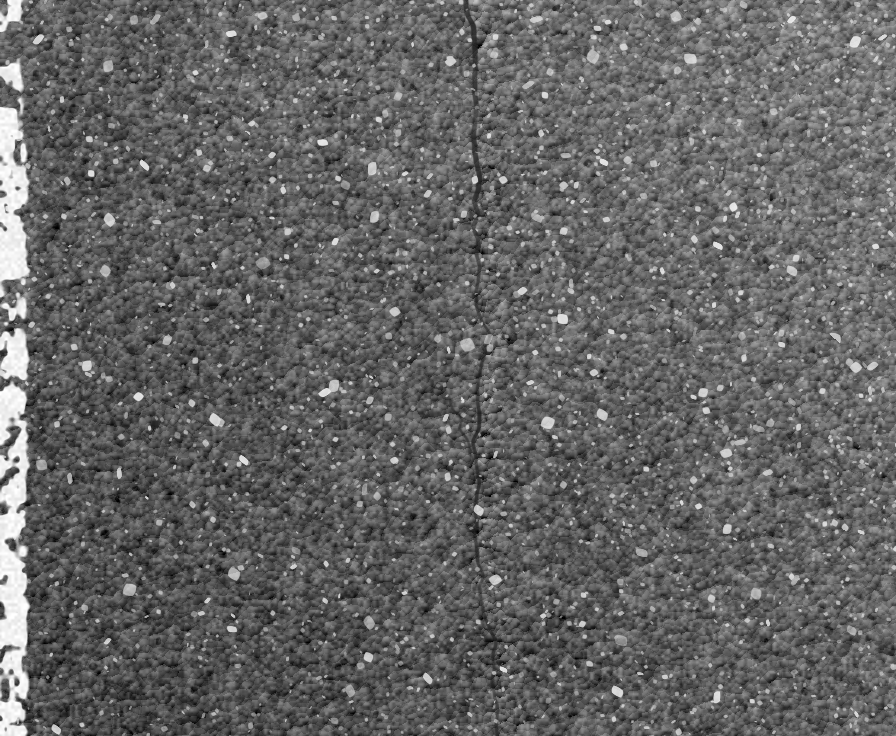
A WebGL 1 fragment shader for this texture:

```glsl
precision highp float;
// Grey asphalt with pale stone chips, a worn white paint stripe on the left
// edge and a thin wandering vertical crack. Cellular noise shapes the stones,
// lattice noise makes the grain; lengths are in units of canvas height.

uniform vec2 u_resolution;

#define BASE_TONE 0.285
#define RISE_RIGHT 0.085
#define RISE_UP 0.075
#define GRAIN 0.36
#define RELIEF 0.19
#define CHIP_AMOUNT 1.0
#define CRACK_X 0.647
#define CRACK_WIDTH 0.0022
#define STRIPE_EDGE 0.036

vec2 hash2(vec2 p) {
  vec3 q = fract(p.xyx * vec3(0.1031, 0.1030, 0.0973));
  q += dot(q, q.yzx + 33.33);
  return fract((q.xx + q.yz) * q.zy);
}

float valueNoise(vec2 p) {
  vec2 i = floor(p), f = fract(p);
  f = f * f * (3.0 - 2.0 * f);
  float low = mix(hash2(i).x, hash2(i + vec2(1.0, 0.0)).x, f.x);
  float high = mix(hash2(i + vec2(0.0, 1.0)).x, hash2(i + 1.0).x, f.x);
  return mix(low, high, f.y);
}

// Rounded stones lit from above: signed shade around zero.
float stoneRelief(vec2 p) {
  vec2 cell = floor(p), nearest = vec2(0.0), id = cell;
  float best = 9.0;
  for (int j = -1; j <= 1; j++) {
    for (int i = -1; i <= 1; i++) {
      vec2 c = cell + vec2(float(i), float(j));
      vec2 d = p - c - hash2(c + 17.0);
      float dist = dot(d, d);
      if (dist < best) { best = dist; nearest = d; id = c; }
    }
  }
  float slope = dot(nearest, vec2(-0.25, 0.75));
  return slope + 0.55 * (hash2(id + 71.0).y - 0.5) - 0.5 * (best - 0.2);
}

// Scattered angular flakes; returns coverage times brightness.
float chips(vec2 p, float scale, float chance, float radius, float seed) {
  vec2 q = p * scale, cell = floor(q);
  float soft = 0.75 * scale / u_resolution.y, result = 0.0;
  for (int j = -1; j <= 1; j++) {
    for (int i = -1; i <= 1; i++) {
      vec2 c = cell + vec2(float(i), float(j));
      vec2 place = hash2(c + seed), kind = hash2(c + seed + 41.3);
      vec2 form = hash2(c + seed + 93.7);
      vec2 d = q - c - 0.1 - 0.8 * place;
      float a = 6.2832 * form.x, s = sin(a), k = cos(a);
      d = vec2(k * d.x - s * d.y, s * d.x + k * d.y);
      d.y *= 1.0 + 1.4 * form.y * form.y;
      float size = radius * (0.55 + 0.6 * kind.y);
      float dist = mix(length(d), max(abs(d.x + 0.3 * d.y), abs(d.y)), 0.5);
      float cover = 1.0 - smoothstep(size - soft, size + soft, dist);
      float bright = 0.45 + 0.55 * fract(kind.y * 7.0 + place.x);
      result = max(result, cover * bright * step(kind.x, chance));
    }
  }
  return result;
}

float crackCentre(float y) {
  float bulge = (y - 0.53) / 0.055;
  float x = CRACK_X + 0.026 * (1.0 - smoothstep(0.08, 0.27, y));
  x += 0.014 * exp(-bulge * bulge) - 0.009 * smoothstep(0.87, 1.0, y);
  return x + 0.002 * sin(y * 61.0) + 0.007 * (valueNoise(vec2(y * 55.0, 4.0)) - 0.5);
}

void main() {
  vec2 p = gl_FragCoord.xy / u_resolution.y;
  float across = p.x * u_resolution.y / u_resolution.x;
  float pixel = 1.0 / u_resolution.y;
  float fine = valueNoise(p * 230.0) - 0.5;
  float medium = valueNoise(p * 105.0 + 31.0) - 0.5;
  float broad = valueNoise(p * 9.0 + 5.0) - 0.5;
  float fromCrack = p.x - crackCentre(p.y);

  // Illumination, grain and stone relief, rougher along the crack.
  float tone = BASE_TONE + RISE_RIGHT * across + RISE_UP * p.y;
  tone += 0.035 * smoothstep(0.55, 1.0, across) * p.y + 0.035 * broad;
  float rough = (fromCrack - 0.012) / 0.022;
  float relief = RELIEF * (1.0 + 0.7 * exp(-rough * rough));
  tone += GRAIN * (0.62 * fine + 0.42 * medium);
  tone += relief * (0.65 * stoneRelief(p * 64.0) + 0.6 * stoneRelief(p * 125.0 + 7.0));
  tone -= 0.14 * chips(p, 58.0, 0.13, 0.32, 211.0);

  // Crack with uneven depth, and a faint branch joining from the left.
  float depth = 0.5 + 0.5 * valueNoise(vec2(p.y * 32.0, 12.0));
  float width = CRACK_WIDTH * (0.6 + 0.6 * depth + 0.5 * smoothstep(0.6, 0.72, p.y));
  float crack = depth * (1.0 - smoothstep(width - pixel, width + pixel, abs(fromCrack)));
  float branchX = 0.648 - 0.43 * (p.y - 0.37) + 0.012 * (valueNoise(p.yy * 60.0) - 0.5);
  float branch = 1.0 - smoothstep(0.0005, 0.0035, abs(p.x - branchX));
  branch *= smoothstep(0.36, 0.38, p.y) * (1.0 - smoothstep(0.45, 0.49, p.y));
  tone = mix(tone, 0.13, max(0.85 * crack, 0.6 * branch * depth));

  // Pale chips of three sizes, denser toward the upper right.
  float crowd = CHIP_AMOUNT * (0.5 + 0.45 * across + 0.45 * p.y);
  float flakes = chips(p, 29.0, 0.10 * crowd, 0.225, 3.0);
  flakes = max(flakes, 0.9 * chips(p, 56.0, 0.12 * crowd, 0.25, 57.0));
  flakes = max(flakes, 0.75 * chips(p, 120.0, 0.13 * crowd, 0.34, 131.0));
  tone = mix(tone, 0.96, 0.9 * flakes);

  // Worn paint stripe, thin and broken near the top.
  float wear = 0.6 * valueNoise(p * 52.0 + 80.0) + 0.4 * valueNoise(p * 125.0 + 9.0);
  float topWear = smoothstep(0.80, 0.90, p.y);
  float edge = STRIPE_EDGE - 0.010 * topWear + 0.014 * (wear - 0.5);
  float paint = 1.0 - smoothstep(edge - 0.003, edge + 0.002, p.x);
  float gap = 0.36 + 0.18 * topWear;
  paint *= smoothstep(gap - 0.06, gap + 0.08, wear);
  tone = mix(tone, 0.95 + 0.12 * fine, paint);

  gl_FragColor = vec4(vec3(clamp(tone, 0.0, 1.0)), 1.0);
}
```
